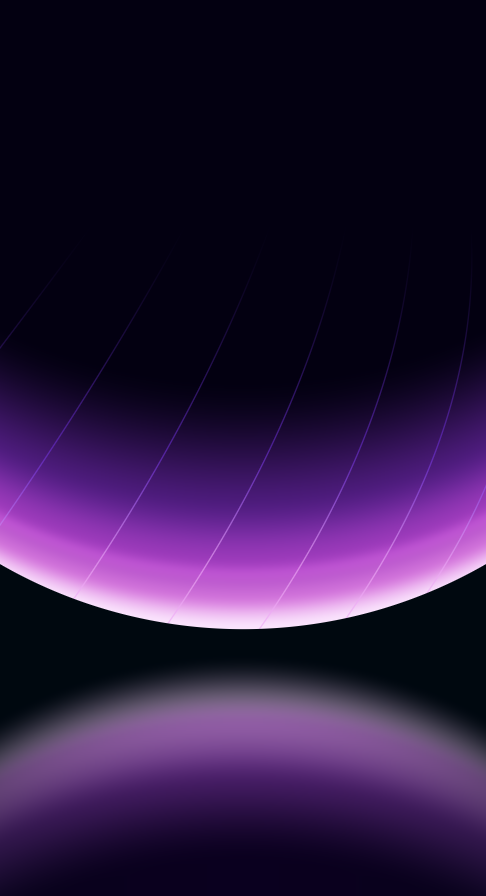
This background is drawn by a WebGL 1 fragment shader. Its source:

```glsl
precision highp float;

uniform vec2 u_resolution;

// Colour inside the globe, by height above its lower rim
vec3 globeColor(float h) {
  vec3 c = mix(vec3(0.98, 0.89, 0.99), vec3(0.86, 0.50, 0.88), smoothstep(0.0, 0.07, h));
  c = mix(c, vec3(0.64, 0.24, 0.75), smoothstep(0.03, 0.15, h));
  c = mix(c, vec3(0.36, 0.13, 0.57), smoothstep(0.11, 0.27, h));
  c = mix(c, vec3(0.01, 0.0, 0.065), smoothstep(0.17, 0.52, h));
  float band = (h - 0.115) / 0.016;
  return c + vec3(0.05, 0.03, 0.04) * exp(-band * band);
}

// Colour of the lower glow, by depth below its crest
vec3 reflectionColor(float depth) {
  vec3 c = mix(vec3(0.56, 0.49, 0.60), vec3(0.56, 0.36, 0.64), smoothstep(0.0, 0.08, depth));
  c = mix(c, vec3(0.33, 0.14, 0.46), smoothstep(0.07, 0.20, depth));
  return mix(c, vec3(0.04, 0.0, 0.12), smoothstep(0.12, 0.36, depth));
}

// Thin meridians, each a parabola that leans more to the left
float meridians(vec2 p, float t, float pixel) {
  float cover = 0.0;
  for (int k = 0; k < 7; k++) {
    float i = float(k);
    float start = 0.158 + i * (0.2105 - 0.0096 * i);
    float lean = 0.538 - i * (0.1435 - 0.0065 * i);
    float bend = 0.019 + 0.0455 * i;
    float slope = (lean + 2.0 * bend * t) / 0.724;
    float d = abs(p.x - start + t * (lean + bend * t)) / sqrt(1.0 + slope * slope);
    cover = max(cover, clamp(0.5 + (0.0014 - d) / pixel, 0.0, 1.0));
  }
  return cover;
}

void main() {
  // Units of the canvas width
  vec2 p = gl_FragCoord.xy / u_resolution.x;
  float pixel = 1.0 / u_resolution.x;
  float side = p.x - 0.5;
  float arc = 1.0 - sqrt(max(0.0, 1.0 - side * side));

  // Dark floor with the blurred reflection
  float depth = 0.427 - 0.95 * arc - p.y;
  float glow = smoothstep(-0.07, 0.06, depth) * (1.0 - 1.2 * side * side);
  vec3 color = mix(vec3(0.0, 0.03, 0.06), reflectionColor(depth), glow);

  // Globe shading and its lines
  vec3 globe = globeColor(p.y - 0.549 - 0.85 * arc);
  float t = (1.338 - p.y) / 0.724;
  vec3 lineColor = mix(vec3(0.45, 0.20, 0.90), vec3(0.93, 0.66, 0.96), smoothstep(0.55, 0.95, t));
  globe = mix(globe, lineColor, 0.65 * smoothstep(-0.1, 0.85, t) * meridians(p, t, pixel));

  // Smooth rim
  float rim = length(p - vec2(0.5, 1.549)) - 1.0;
  color = mix(color, globe, clamp(0.5 - rim / pixel, 0.0, 1.0));

  gl_FragColor = vec4(color, 1.0);
}
```
